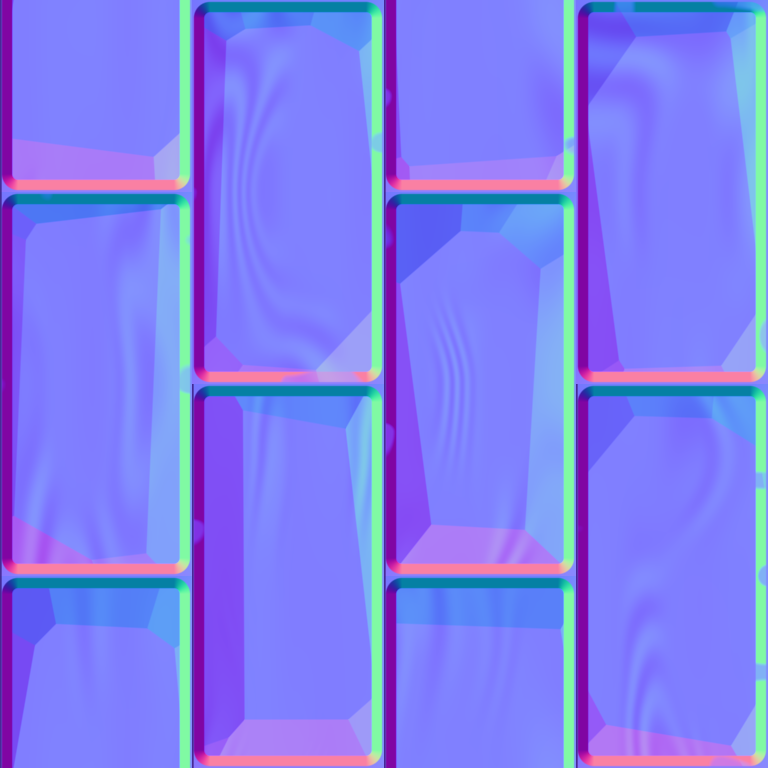
A Shadertoy shader for this texture map:

```glsl
#define COLUMNS 4.0
#define ROWS 2.0
#define HALF_SIZE vec2(0.1225, 0.2475)
#define CORNER_RADIUS 0.021
#define BEVEL_WIDTH 0.0135
#define BEVEL_SLOPE 0.96
#define FACET_SLOPE 0.33
#define GRAIN_STRENGTH 0.17
#define GRAIN_BANDS 32.0
#define CHIP_LEVEL 0.87

float hash(vec2 p) {
    vec3 q = fract(p.xyx * 0.1031);
    q += dot(q, q.yzx + 33.33);
    return fract((q.x + q.y) * q.z);
}

float noise(vec2 p) {
    vec2 i = floor(p), f = fract(p);
    f = f * f * (3.0 - 2.0 * f);
    return mix(mix(hash(i), hash(i + vec2(1, 0)), f.x),
               mix(hash(i + vec2(0, 1)), hash(i + vec2(1, 1)), f.x), f.y);
}

// Rounded box: outward direction in xy, signed distance in z
vec3 roundedBox(vec2 p) {
    vec2 q = abs(p) - HALF_SIZE + CORNER_RADIUS;
    vec2 outside = max(q, 0.0);
    float reach = length(outside);
    vec2 axis = q.x > q.y ? vec2(1, 0) : vec2(0, 1);
    vec2 dir = reach > 0.0 ? outside / reach : axis;
    float dist = reach + min(max(q.x, q.y), 0.0) - CORNER_RADIUS;
    return vec3(dir * sign(p), dist);
}

// Lower envelope of a flat top and eight randomly tilted cutting planes
vec2 facetTilt(vec2 p, vec2 seed, float px) {
    vec2 tilt = vec2(0.0);
    float lowest = 0.0;
    vec2 inner = HALF_SIZE - BEVEL_WIDTH;
    for (int k = 0; k < 8; k++) {
        float fk = float(k);
        bool corner = (k & 1) == 1;
        vec2 key = seed + vec2(fk * 7.0, fk * 3.0);
        float jitter = (hash(key) - 0.5) * (corner ? 0.6 : 0.36);
        float angle = fk * 0.785398 + jitter;
        vec2 dir = vec2(cos(angle), sin(angle));
        float depth = mix(0.005, corner ? 0.085 : 0.055, hash(key + 51.0));
        float slope = FACET_SLOPE * mix(0.75, 1.25, hash(key + 97.0));
        float height = slope * (dot(abs(dir), inner) - depth - dot(p, dir));
        vec2 cut = dir * slope;
        float edge = px * (length(cut - tilt) + 0.02);
        tilt = mix(tilt, cut, smoothstep(-edge, edge, lowest - height));
        lowest = min(lowest, height);
    }
    return tilt;
}

// Long flowing streaks running down the tile
vec2 grainTilt(vec2 p, vec2 seed) {
    float bend = noise(p * vec2(5.0, 6.0) + seed);
    float flow = noise(vec2(p.x * 12.0 + bend, p.y * 2.6) + seed * 1.7);
    float patches = noise(p * vec2(15.0, 3.5) + seed * 2.3);
    float streak = sin(flow * GRAIN_BANDS) * smoothstep(0.4, 0.95, patches);
    float swell = noise(p * vec2(22.0, 3.0) + seed * 3.1) - 0.5;
    return vec2(streak * GRAIN_STRENGTH + swell * 0.07, -0.2 * streak * GRAIN_STRENGTH);
}

// Red holds the downward tilt, green the rightward tilt
vec3 encodeNormal(vec2 tilt) {
    float up = sqrt(max(1.0 - dot(tilt, tilt), 0.0));
    return 0.5 + 0.5 * vec3(-tilt.y, tilt.x, up);
}

void mainImage(out vec4 fragColor, in vec2 fragCoord) {
    vec2 uv = fragCoord / iResolution.xy;
    float px = 1.0 / min(iResolution.x, iResolution.y);

    // Half-drop layout with wrapped tile identity
    vec2 grid = uv * vec2(COLUMNS, ROWS);
    float column = floor(grid.x);
    grid.y += 0.5 * (1.0 - mod(column, 2.0));
    vec2 id = vec2(column, mod(floor(grid.y), ROWS));
    vec2 p = (fract(grid) - 0.5) / vec2(COLUMNS, ROWS);
    vec2 seed = id * vec2(17.0, 29.0) + 11.0;

    // Face
    vec2 tilt = facetTilt(p, seed, px) + grainTilt(p, seed);

    // Bevel with occasional worn stretches
    vec3 box = roundedBox(p);
    float chip = smoothstep(CHIP_LEVEL, CHIP_LEVEL + 0.06, noise(p * 16.0 + seed));
    vec2 bevel = mix(box.xy * BEVEL_SLOPE, tilt, 0.6 * chip);
    tilt = mix(tilt, bevel, smoothstep(-px, px, box.z + BEVEL_WIDTH));

    // Flat joint
    float joint = smoothstep(-px, px, box.z);
    vec3 color = mix(encodeNormal(tilt), encodeNormal(box.xy * 0.1), joint);

    // Thin dark crease in the joint of some tiles
    float crease = 1.0 - smoothstep(0.0, px + 0.001, abs(p.x + HALF_SIZE.x + 0.0015));
    color = mix(color, vec3(0.18, 0.04, 0.42), 0.75 * crease * step(0.55, hash(seed + 5.0)));

    fragColor = vec4(color, 1.0);
}
```
